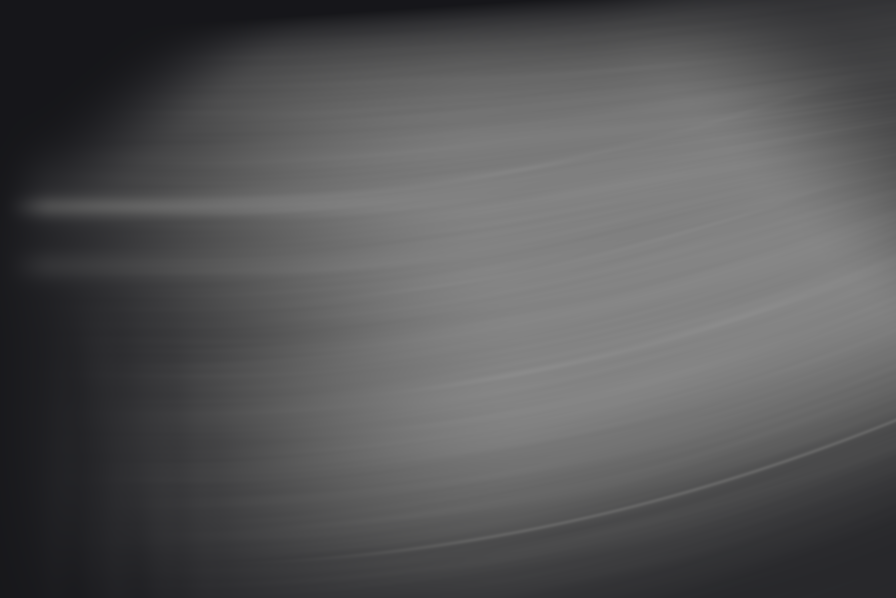
Write a WebGL 2 fragment shader that draws this background.

```glsl
#version 300 es
precision highp float;

uniform vec2 u_resolution;
out vec4 fragColor;

// Tones
const float SHADOW = 0.09;
const float SHEEN = 0.43;
const vec3 COOL_TINT = vec3(-0.003, -0.002, 0.011);

// Curve followed by the brushed streaks and the bright rim
const float ARC_START = 0.2;
const float ARC_BASE = 0.0565;
const float ARC_BEND = 0.376;

// Detail
const float RIM_WIDTH = 0.0035;
const float RIM_GAIN = 0.075;
const float GRAIN_GAIN = 0.035;
const float SCRATCH_GAIN = 0.022;
const float FOLD_GAIN = 0.02;
const int SCRATCHES = 3;

vec2 hashGradient(vec2 cell) {
    float angle = 6.2832 * fract(sin(dot(cell, vec2(127.1, 311.7))) * 43758.5);
    return vec2(cos(angle), sin(angle));
}

float gradientNoise(vec2 p) {
    vec2 i = floor(p), f = fract(p);
    vec2 w = f * f * f * (f * (f * 6.0 - 15.0) + 10.0);
    float a = dot(hashGradient(i), f);
    float b = dot(hashGradient(i + vec2(1, 0)), f - vec2(1, 0));
    float c = dot(hashGradient(i + vec2(0, 1)), f - vec2(0, 1));
    float d = dot(hashGradient(i + vec2(1, 1)), f - vec2(1, 1));
    return mix(mix(a, b, w.x), mix(c, d, w.x), w.y);
}

float bell(float x, float width) {
    float t = x / width;
    return exp(-t * t);
}

float arcRise(float x) {
    float t = max(x - ARC_START, 0.0);
    return ARC_BEND * t * t;
}

// Broad light on the sheet, 0 in shadow to 1 in full sheen
float sheetLight(vec2 uv, float aboveArc) {
    float depth = 1.0 - uv.y;
    float left = smoothstep(-0.06, 0.59, uv.x + 0.05 * smoothstep(0.4, 0.8, uv.y));
    float topEdge = 0.06 - 0.1 * uv.x - 0.05 * smoothstep(0.65, 0.95, uv.x);
    float topSoftness = mix(0.07, 0.1, smoothstep(0.2, 0.5, uv.x));
    float top = 1.0 - exp(-max(depth - topEdge, 0.0) / topSoftness);
    float leftCorner = smoothstep(-0.08, 0.12, uv.x - 0.21 + 0.775 * (depth - 0.068));
    float rightCorner = mix(1.0, 0.45, smoothstep(-0.12, 0.16, uv.x - 0.76 - 0.63 * depth));
    float bottom = mix(0.16, 1.0, smoothstep(-0.22, 0.24, aboveArc));
    return left * top * leftCorner * rightCorner * bottom;
}

// Two soft horizontal reflections that fade to the right
float reflections(vec2 uv) {
    float fade = smoothstep(0.0, 0.06, uv.x) * (1.0 - smoothstep(0.05, 0.6, uv.x));
    float y = uv.y - 0.03 * uv.x * uv.x;
    float upper = 0.13 * bell(y - 0.654, 0.019) + 0.04 * bell(y - 0.68, 0.06);
    float lower = 0.065 * bell(y - 0.555, 0.025);
    return fade * (upper + lower);
}

void main() {
    vec2 uv = gl_FragCoord.xy / u_resolution;
    float aboveArc = uv.y - ARC_BASE - arcRise(uv.x);
    float light = sheetLight(uv, aboveArc);
    float grey = SHADOW + SHEEN * light + reflections(uv);

    // Brushed grain, flatter near the top
    float flow = uv.y - arcRise(uv.x) * mix(1.0, 0.4, smoothstep(0.6, 0.95, uv.y));
    float grain = 0.5 * gradientNoise(vec2(uv.x * 2.0, flow * 24.0))
                + 0.4 * gradientNoise(vec2(uv.x * 3.0 + 7.0, flow * 60.0))
                + 0.3 * gradientNoise(vec2(uv.x * 5.0 + 19.0, flow * 120.0));
    grey += GRAIN_GAIN * grain * smoothstep(0.0, 0.5, light);

    // Faint scratches parallel to the rim
    for (int i = 0; i < SCRATCHES; i++) {
        float k = float(i);
        float offset = aboveArc - 0.265 - 0.17 * k;
        float patches = 0.6 + gradientNoise(vec2(uv.x * 6.0, k * 5.3 + 0.4));
        float reach = smoothstep(0.3, 0.55, uv.x) * (1.0 - smoothstep(0.8, 1.0, uv.x));
        grey += SCRATCH_GAIN * patches * reach * bell(offset, 0.005);
    }

    // Thin bright rim with a soft shade beneath
    float rimReach = smoothstep(0.22, 0.65, uv.x);
    grey += RIM_GAIN * rimReach * bell(aboveArc, RIM_WIDTH);
    grey -= 0.025 * rimReach * bell(aboveArc + 0.014, 0.012);

    // Vertical folds in the left shadow
    float foldMask = smoothstep(0.02, 0.08, uv.x) * (1.0 - smoothstep(0.15, 0.3, uv.x))
                   * (1.0 - smoothstep(0.35, 0.55, uv.y));
    grey += FOLD_GAIN * foldMask * gradientNoise(vec2(uv.x * 28.0, uv.y * 3.0));

    vec3 color = vec3(grey) + COOL_TINT * (1.0 - smoothstep(0.1, 0.4, grey));
    fragColor = vec4(clamp(color, 0.0, 1.0), 1.0);
}
```
